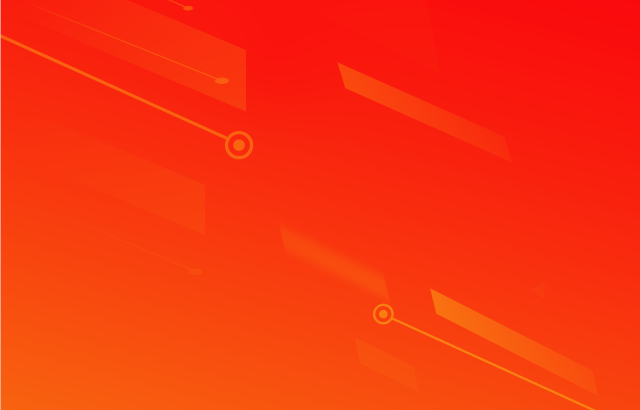
Give the GLSL for this background, as a WebGL 2 fragment shader.

```glsl
#version 300 es
precision highp float;
// Red to orange gradient with slanted translucent panels, ringed lines and comet strokes.

#define COOL_RED vec3(0.98, 0.04, 0.05)
#define WARM_ORANGE vec3(0.97, 0.39, 0.06)
#define HIGHLIGHT vec3(0.98, 0.54, 0.07)
#define EDGE_PALE vec3(0.92, 0.80, 0.80)
#define GRADIENT_TILT 0.29
#define GRADIENT_CURVE 1.27
#define RING_THICKNESS 0.13
#define RING_DOT 0.46

uniform vec2 u_resolution;
out vec4 fragColor;

// Coverage of a shape from its signed distance, negative inside.
float fill(float dist) {
    return clamp(0.5 - dist * u_resolution.y, 0.0, 1.0);
}

// Parallelogram from its top left corner; opacity runs from fade.x to fade.y.
float panel(vec2 p, vec2 corner, vec2 along, vec2 down, vec2 fade, float blur) {
    vec2 st = inverse(mat2(along, down)) * (p - corner);
    float area = abs(along.x * down.y - along.y * down.x);
    vec2 inset = min(st, 1.0 - st) * area / vec2(length(down), length(along));
    float rim = blur > 0.0 ? smoothstep(0.0, blur, inset.y) : fill(-inset.y);
    return fill(-inset.x) * rim * mix(fade.x, fade.y, clamp(st.x, 0.0, 1.0));
}

// Line segment: x is the coverage, y the position from a to b.
vec2 stroke(vec2 p, vec2 a, vec2 b, float halfWidth) {
    vec2 ab = b - a;
    float h = clamp(dot(p - a, ab) / dot(ab, ab), 0.0, 1.0);
    return vec2(fill(length(p - a - ab * h) - halfWidth), h);
}

// Circle outline with a solid dot in its centre.
float target(vec2 p, vec2 center, float radius) {
    float r = length(p - center);
    float outline = abs(r - radius) - RING_THICKNESS * radius;
    return fill(min(outline, r - RING_DOT * radius));
}

// Thin line that fades in towards a flat oval head.
float comet(vec2 p, vec2 tail, vec2 head, float size) {
    vec2 line = stroke(p, tail, head, 0.0015);
    vec2 radii = size * vec2(1.0, 0.46);
    float oval = (length((p - head) / radii) - 1.0) * radii.y;
    return max(line.x * sqrt(line.y), fill(oval));
}

// Small wedge pointing left.
float wedge(vec2 p, vec2 tip) {
    vec2 q = p - tip;
    return fill(max(abs(q.y) - 0.62 * q.x, q.x - 0.033));
}

void glaze(inout vec3 color, float opacity) {
    color = mix(color, HIGHLIGHT, opacity);
}

void main() {
    vec2 uv = gl_FragCoord.xy / u_resolution;
    vec2 p = gl_FragCoord.xy / u_resolution.y;

    // Tilted base gradient, and a redder pool near the top
    float warmth = mix(1.0 - uv.y, 1.0 - uv.x, GRADIENT_TILT);
    vec3 color = mix(COOL_RED, WARM_ORANGE, pow(warmth, GRADIENT_CURVE));
    vec2 pool = (p - vec2(0.66, 0.86)) / vec2(0.17, 0.13);
    color = mix(color, COOL_RED, 0.4 * exp(-dot(pool, pool)));

    // Wide panels that fade in from the left
    glaze(color, panel(p, vec2(0.03, 1.118), vec2(0.57, -0.24), vec2(0.0, -0.15), vec2(0.0, 0.25), 0.0));
    glaze(color, panel(p, vec2(0.061, 0.732), vec2(0.439, -0.183), vec2(0.0, -0.122), vec2(0.0, 0.12), 0.0));
    glaze(color, panel(p, vec2(0.615, 1.293), vec2(0.41, -0.2), vec2(0.046, -0.27), vec2(0.0, 0.04), 0.0));

    // Slanted bars that fade out to the right
    glaze(color, panel(p, vec2(0.823, 0.848), vec2(0.407, -0.181), vec2(0.019, -0.063), vec2(0.43, 0.1), 0.0));
    glaze(color, panel(p, vec2(1.049, 0.297), vec2(0.396, -0.201), vec2(0.015, -0.062), vec2(0.7, 0.14), 0.0));
    glaze(color, panel(p, vec2(0.676, 0.473), vec2(0.256, -0.126), vec2(0.024, -0.104), vec2(0.21, 0.24), 0.036));
    glaze(color, panel(p, vec2(0.866, 0.177), vec2(0.144, -0.071), vec2(0.011, -0.062), vec2(0.14, 0.1), 0.0));
    glaze(color, 0.07 * wedge(p, vec2(1.295, 0.292)));

    // Comet strokes
    glaze(color, 0.46 * comet(p, vec2(0.07, 0.992), vec2(0.541, 0.803), 0.017));
    glaze(color, 0.48 * comet(p, vec2(0.36, 1.023), vec2(0.459, 0.98), 0.012));
    glaze(color, 0.14 * comet(p, vec2(0.16, 0.472), vec2(0.478, 0.337), 0.017));

    // Lines ending in ringed dots
    float upper = stroke(p, vec2(-0.02, 0.922), vec2(0.557, 0.661), 0.0038).x;
    glaze(color, 0.6 * max(upper, target(p, vec2(0.583, 0.646), 0.0305)));
    float lower = stroke(p, vec2(0.955, 0.224), vec2(1.491, -0.02), 0.0028).x;
    glaze(color, 0.86 * max(lower, target(p, vec2(0.935, 0.234), 0.0224)));

    // Pale sliver along the left border
    color = mix(color, EDGE_PALE, 0.85 * fill(p.x - 0.0019));
    fragColor = vec4(color, 1.0);
}
```
